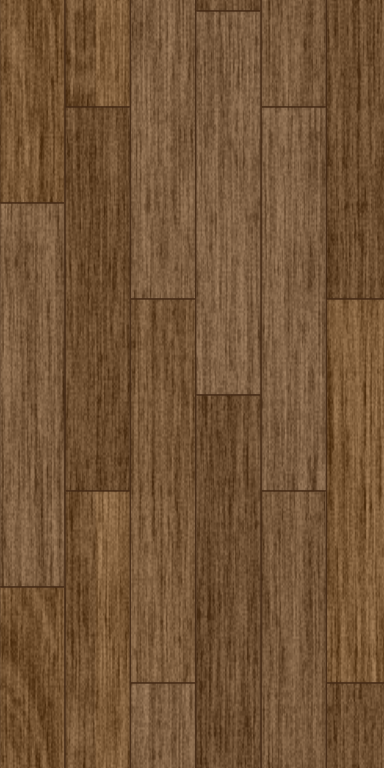
Write a Shadertoy shader that draws this texture.

```glsl
const float PLANK_WIDTH = 0.1702;   // canvas widths
const float PLANK_LENGTH = 1.0;
const float SEAM_LEFT = -0.0010;
const float SEAM_HALF = 0.0019;
const float FIRST_JOINT = 0.2215;
const float JOINT_STEP = 0.25;
const float MEAN_TONE = 0.53;
const float PLANK_CONTRAST = 0.72;
const vec3 DARK_WOOD = vec3(0.335, 0.228, 0.132);
const vec3 LIGHT_WOOD = vec3(0.585, 0.462, 0.345);
const vec3 WARM_SHIFT = vec3(0.020, 0.002, -0.028);
const vec3 SEAM_COLOR = vec3(0.270, 0.165, 0.085);

// Joint height of each column, in joint steps
const float STAGGER[6] = float[6](1.0, 2.0, 0.0, 3.0, 2.0, 0.0);

// Lightness, warmth and stripe strength; two planks per column
const vec3 PLANKS[12] = vec3[12](
    vec3(0.50, 0.25, 0.6), vec3(0.30, 0.90, 0.3),
    vec3(0.13, 0.50, 0.2), vec3(0.22, 0.70, 0.3),
    vec3(0.48, 0.50, 0.5), vec3(0.58, 0.20, 0.3),
    vec3(0.60, 0.10, 0.3), vec3(0.22, 0.30, 0.5),
    vec3(0.60, 0.10, 0.3), vec3(0.42, 0.25, 0.3),
    vec3(0.52, 1.00, 1.0), vec3(0.18, 0.45, 0.5));

float hash(vec2 p) {
    vec3 q = fract(vec3(p.xyx) * 0.1031);
    q += dot(q, q.yzx + 33.33);
    return fract((q.x + q.y) * q.z);
}

float noise(vec2 p) {
    vec2 i = floor(p), f = fract(p);
    f = f * f * (3.0 - 2.0 * f);
    return mix(mix(hash(i), hash(i + vec2(1, 0)), f.x),
               mix(hash(i + vec2(0, 1)), hash(i + vec2(1, 1)), f.x), f.y);
}

// Signed lightness of the straight grain, around zero
float straightGrain(vec2 p, float stripes) {
    p.x += 0.003 * noise(p * vec2(10.0, 7.0));
    float fibre = noise(p * vec2(215.0, 7.0)) - 0.5;
    float band = noise(p * vec2(90.0, 1.4)) - 0.5;
    float broad = noise(p * vec2(30.0, 0.5)) - 0.5;
    float streak = smoothstep(0.60, 0.85, noise(p * vec2(125.0, 1.6) + 7.0));
    float pore = smoothstep(0.62, 0.92, noise(p * vec2(190.0, 26.0) + 19.0));
    return 0.58 * fibre + (0.16 + 0.18 * stripes) * band + 0.24 * stripes * broad
         - 0.36 * stripes * streak - 0.30 * pore;
}

// Arched growth rings
float archedGrain(vec2 p, vec2 center) {
    vec2 d = (p - center) * vec2(1.0, 0.28);
    float radius = length(d) + 0.006 * noise(p * vec2(20.0, 7.0));
    return 0.36 * (noise(vec2(radius * 120.0, 3.0)) - 0.5)
         + 0.22 * (noise(vec2(radius * 38.0, 9.0)) - 0.5);
}

void mainImage(out vec4 fragColor, in vec2 fragCoord) {
    vec2 p = fragCoord / iResolution.x;
    float pixel = 1.0 / iResolution.x;

    // Plank layout
    float across = (p.x - SEAM_LEFT) / PLANK_WIDTH;
    float column = floor(across);
    int c = int(mod(column, 6.0));
    float along = (p.y - FIRST_JOINT - JOINT_STEP * STAGGER[c]) / PLANK_LENGTH;
    int parity = int(mod(floor(along), 2.0));
    vec2 local = vec2(fract(across) * PLANK_WIDTH, fract(along) * PLANK_LENGTH);
    vec3 plank = PLANKS[c * 2 + parity];
    vec2 seed = vec2(3.0 + column * 1.37, 5.0 + float(parity) * 11.3);

    // Two planks join an arched strip to a golden striped one
    float arches = 0.0;
    if (c < 2 && parity == 1) {
        float split = c == 0 ? 0.87 : 0.47;
        float golden = smoothstep(-pixel, pixel, local.x - split * PLANK_WIDTH);
        vec2 center = c == 0 ? vec2(-0.03, 0.15) : vec2(0.045, 0.72);
        plank = mix(plank, vec3(0.50, 1.0, 0.8), golden);
        arches = (1.0 - golden) * archedGrain(local, center);
    }

    // Wood tone
    float tone = MEAN_TONE + PLANK_CONTRAST * (plank.x - 0.42) + arches;
    tone += straightGrain(local + seed, plank.z);
    tone += 0.44 * (noise(p * vec2(245.0, 165.0)) - 0.5);
    tone += 0.08 * (noise(p * vec2(9.0, 5.0) + seed) - 0.5);
    vec3 color = mix(DARK_WOOD, LIGHT_WOOD, clamp(tone, -0.25, 1.25));
    color += WARM_SHIFT * plank.y;

    // Seams with a soft shaded edge
    vec2 edge = min(local, vec2(PLANK_WIDTH, PLANK_LENGTH) - local);
    float gap = min(edge.x, edge.y);
    color *= 1.0 - 0.10 * exp(-gap / 0.004);
    float seam = 1.0 - smoothstep(SEAM_HALF - 0.5 * pixel, SEAM_HALF + 0.5 * pixel, gap);
    color = mix(color, SEAM_COLOR, 0.9 * seam);

    fragColor = vec4(color, 1.0);
}
```
